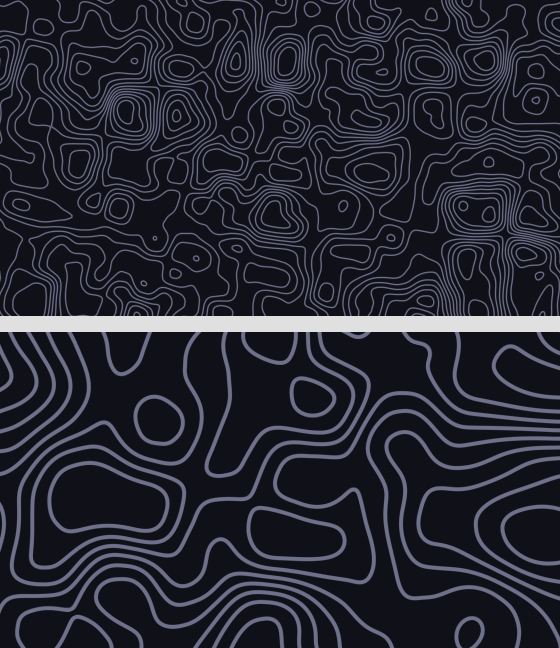
Top, the full canvas; bottom, a detail of the centre.
A Shadertoy shader for this pattern:

```glsl
#define CELLS 6.4
#define DETAIL 0.4
#define LEVEL_STEP 0.078
#define LINE_WIDTH 0.0042
#define SEED vec2(17.3, 41.9)
#define GROUND_COLOR vec3(0.063, 0.063, 0.098)
#define LINE_COLOR vec3(0.435, 0.440, 0.540)

float hash(vec2 p) {
    return fract(sin(dot(p, vec2(127.1, 311.7))) * 43758.5453);
}

// Smooth value noise in 0..1
float valueNoise(vec2 p) {
    vec2 cell = floor(p);
    vec2 f = fract(p);
    vec2 u = f * f * f * (f * (f * 6.0 - 15.0) + 10.0);
    float low = mix(hash(cell), hash(cell + vec2(1.0, 0.0)), u.x);
    float high = mix(hash(cell + vec2(0.0, 1.0)), hash(cell + vec2(1.0, 1.0)), u.x);
    return mix(low, high, u.y);
}

// Terrain height: broad hills plus one turned, finer octave
float terrain(vec2 p) {
    vec2 q = p * CELLS + SEED;
    vec2 fine = mat2(0.96, 0.28, -0.28, 0.96) * q * 2.0 + SEED.yx;
    return (valueNoise(q) + DETAIL * valueNoise(fine)) / (1.0 + DETAIL);
}

// Length of the terrain slope by central differences
float slope(vec2 p) {
    vec2 e = vec2(0.0015, 0.0);
    vec2 rise = vec2(terrain(p + e.xy) - terrain(p - e.xy),
                     terrain(p + e.yx) - terrain(p - e.yx));
    return length(rise) / (2.0 * e.x);
}

void mainImage(out vec4 fragColor, in vec2 fragCoord) {
    float pixel = 1.0 / iResolution.y;
    vec2 p = fragCoord * pixel;

    // Distance to the nearest contour, in canvas heights
    float level = terrain(p) / LEVEL_STEP;
    float offset = abs(fract(level) - 0.5) * LEVEL_STEP;
    float dist = offset / max(slope(p), 0.12);

    // Even-width line with soft edges
    float halfWidth = 0.5 * LINE_WIDTH;
    float soft = 0.75 * pixel;
    float line = 1.0 - smoothstep(halfWidth - soft, halfWidth + soft, dist);

    fragColor = vec4(mix(GROUND_COLOR, LINE_COLOR, line), 1.0);
}
```
